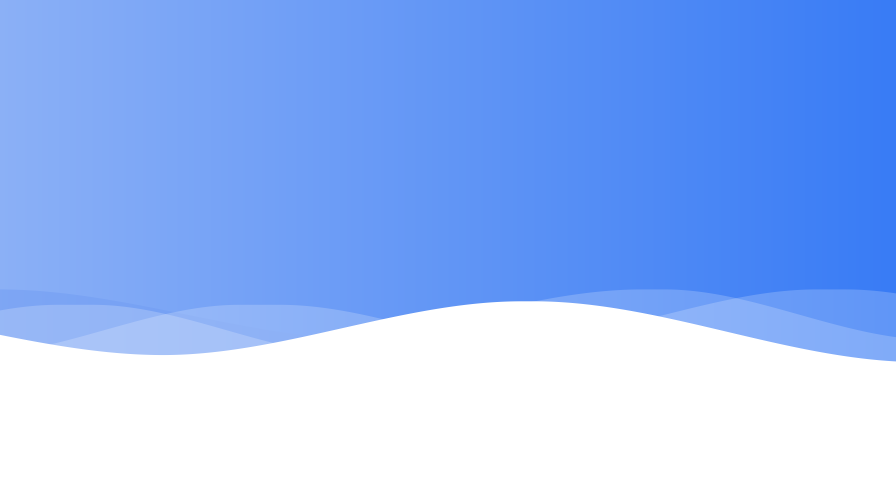
A WebGL 1 fragment shader for this background:

```glsl
precision highp float;

uniform vec2 u_resolution;

#define SKY_LEFT vec3(0.545, 0.69, 0.965)
#define SKY_RIGHT vec3(0.22, 0.483, 0.96)
#define HAZE_BLUE vec3(0.44, 0.61, 0.95)
#define FOAM_WHITE vec3(1.0)
#define HAZE_ALPHA 0.5
#define FOAM_ALPHA 0.2
#define LOW_CREST 0.365
#define HIGH_CREST 0.397
#define CREST_DEPTH 0.105
#define TROUGH 0.2603
#define SWELL 0.112
#define SWELL_FALL 0.1266

// Antialiased fill below a given height
float fillBelow(float height, float y) {
  return clamp((height - y) * u_resolution.y + 0.5, 0.0, 1.0);
}

// One wave crest; span = rise start, rise end, fall start, fall end
float crest(vec2 p, vec4 span, float top) {
  float rise = smoothstep(span.x, span.y, p.x);
  float fall = smoothstep(span.z, span.w, p.x);
  float height = top - CREST_DEPTH * (1.0 - rise * (1.0 - fall));
  float inside = step(span.x, p.x) * step(p.x, span.w);
  return inside * fillBelow(height, p.y);
}

// Surface of the opaque front wave
float frontHeight(float x) {
  return TROUGH
    + SWELL * (1.0 - smoothstep(-0.255, 0.182, x))
    + SWELL * smoothstep(0.182, 0.582, x)
    - SWELL_FALL * smoothstep(0.596, 1.026, x);
}

void main() {
  vec2 p = gl_FragCoord.xy / u_resolution;

  // Horizontal sky gradient
  vec3 color = mix(SKY_LEFT, SKY_RIGHT, p.x);

  // Bluish wave at the far left
  float haze = crest(p, vec4(-0.42, -0.005, 0.0, 0.417), HIGH_CREST);
  color = mix(color, HAZE_BLUE, HAZE_ALPHA * haze);

  // Two translucent layers, each with a left and a right crest
  float foamA = max(
    crest(p, vec4(-0.247, 0.065, 0.104, 0.4), LOW_CREST),
    crest(p, vec4(0.339, 0.716, 0.742, 1.042), HIGH_CREST));
  float foamB = max(
    crest(p, vec4(-0.033, 0.267, 0.3125, 0.638), LOW_CREST),
    crest(p, vec4(0.574, 0.911, 0.944, 1.27), HIGH_CREST));
  color = mix(color, FOAM_WHITE, FOAM_ALPHA * foamA);
  color = mix(color, FOAM_WHITE, FOAM_ALPHA * foamB);

  // Opaque front wave
  color = mix(color, FOAM_WHITE, fillBelow(frontHeight(p.x), p.y));

  gl_FragColor = vec4(color, 1.0);
}
```
